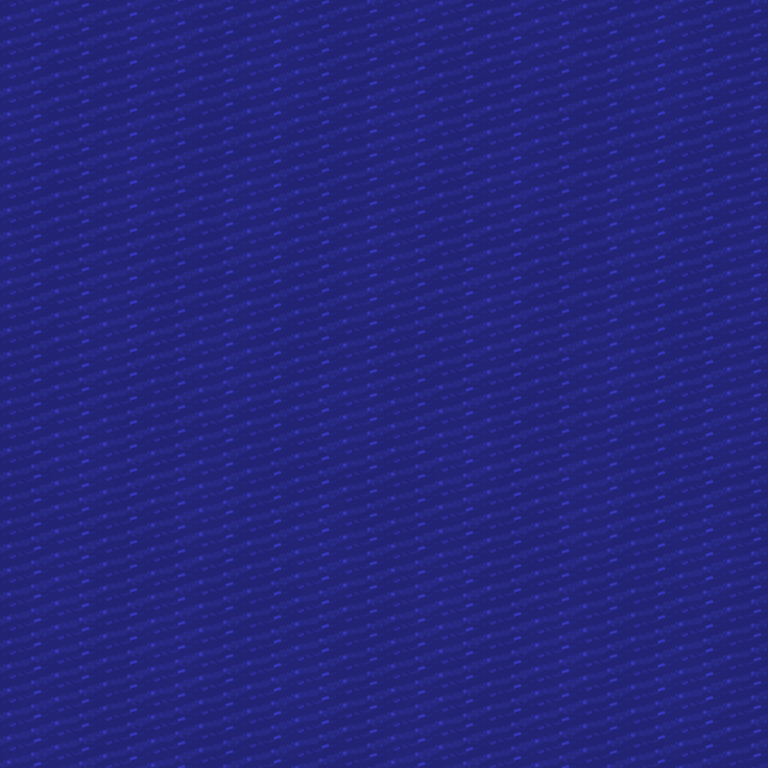
This texture is drawn by a three.js fragment shader. Its source:

```glsl
varying vec2 vUv;

const float TAU = 6.2831853;
const float COLUMNS = 16.0;
const float ROWS = 32.0;
const float SHEAR = 10.0; // rows climbed across the whole canvas

const vec3 BASE_BLUE = vec3(0.136, 0.139, 0.462);
const vec3 WEAVE_BLUE = vec3(0.152, 0.160, 0.515);
const vec3 FLECK_BLUE = vec3(0.182, 0.187, 0.610);
const vec3 STITCH_BLUE = vec3(0.215, 0.225, 0.750);

vec2 hash2(vec2 p) {
  vec3 q = fract(p.xyx * vec3(0.1031, 0.1030, 0.0973));
  q += dot(q, q.yzx + 33.33);
  return fract((q.xx + q.yz) * q.zy);
}

// Cellular noise wrapping at a whole period: nearest distance and a cell value
vec2 cellular(vec2 p, vec2 period) {
  vec2 id = floor(p);
  vec2 f = fract(p);
  vec2 nearest = vec2(8.0, 0.0);
  for (int j = -1; j <= 1; j++) {
    for (int i = -1; i <= 1; i++) {
      vec2 offset = vec2(float(i), float(j));
      vec2 seed = hash2(mod(id + offset, period) + 17.0);
      float d = length(offset + 0.2 + 0.6 * seed - f);
      if (d < nearest.x) nearest = vec2(d, seed.y);
    }
  }
  return nearest;
}

// Shortest wrapped offset from a centre, in units of the row height
vec2 latticeOffset(vec2 p, vec2 centre) {
  vec2 d = fract(p - centre + 0.5) - 0.5;
  return vec2(d.x * ROWS, d.x * SHEAR) / COLUMNS + vec2(0.0, d.y);
}

float capsule(vec2 p, vec2 halfAxis, float radius) {
  float t = clamp(dot(p, halfAxis) / dot(halfAxis, halfAxis), -1.0, 1.0);
  return length(p - halfAxis * t) - radius;
}

float softFill(float d, float blur) {
  return 1.0 - smoothstep(-blur, blur, d);
}

float dotMark(vec2 p, vec2 centre, float radius) {
  return softFill(length(latticeOffset(p, centre)) - radius, 0.04);
}

float dashMark(vec2 p, vec2 centre, vec2 halfAxis, float radius) {
  return softFill(capsule(latticeOffset(p, centre), halfAxis, radius), 0.04);
}

// Slow tonal drift made of whole waves
float drift(vec2 uv) {
  return 0.6 * sin(TAU * (6.0 * uv.x - uv.y))
       + 0.4 * sin(TAU * (2.0 * uv.x + 5.0 * uv.y));
}

// Two ridges per row, one stronger than the other
float twill(float v) {
  return 0.5 + 0.27 * cos(TAU * (v - 0.05)) + 0.23 * cos(2.0 * TAU * (v - 0.1));
}

void main() {
  // Sheared lattice
  vec2 lattice = vec2(COLUMNS * vUv.x, ROWS * vUv.y - SHEAR * vUv.x);
  float tone = drift(vUv);

  // Grainy diagonal twill
  vec2 grain = cellular(fract(lattice) * vec2(16.0, 8.0), vec2(16.0, 8.0));
  float ridge = twill(lattice.y);
  float weave = ridge + 0.6 * (grain.y - 0.5) + 0.04 * tone;
  vec3 color = mix(BASE_BLUE, WEAVE_BLUE, smoothstep(0.45, 0.85, weave));

  // Sparse flecks gathered on the ridges
  float fleck = softFill(grain.x - 0.35, 0.15);
  fleck *= smoothstep(0.72, 0.92, grain.y) * smoothstep(0.3, 0.7, ridge);
  fleck = max(fleck, 0.8 * dotMark(lattice, vec2(0.42, 0.64), 0.06));
  color = mix(color, FLECK_BLUE, 0.7 * fleck);

  // Bright dots every half column, with a long and a short dash between rows
  float stitch = dashMark(lattice, vec2(0.78, 0.67), vec2(0.10, 0.03), 0.055);
  stitch = max(stitch, 0.6 * dashMark(lattice, vec2(0.28, 0.62), vec2(0.06, 0.03), 0.05));
  stitch = max(stitch, dotMark(lattice, vec2(0.18, 0.13), 0.075));
  stitch = max(stitch, 0.9 * dotMark(lattice, vec2(0.68, 0.15), 0.07));
  color = mix(color, STITCH_BLUE, stitch * (0.92 + 0.06 * tone));

  gl_FragColor = vec4(color * (1.0 + 0.007 * tone), 1.0);
}
```
